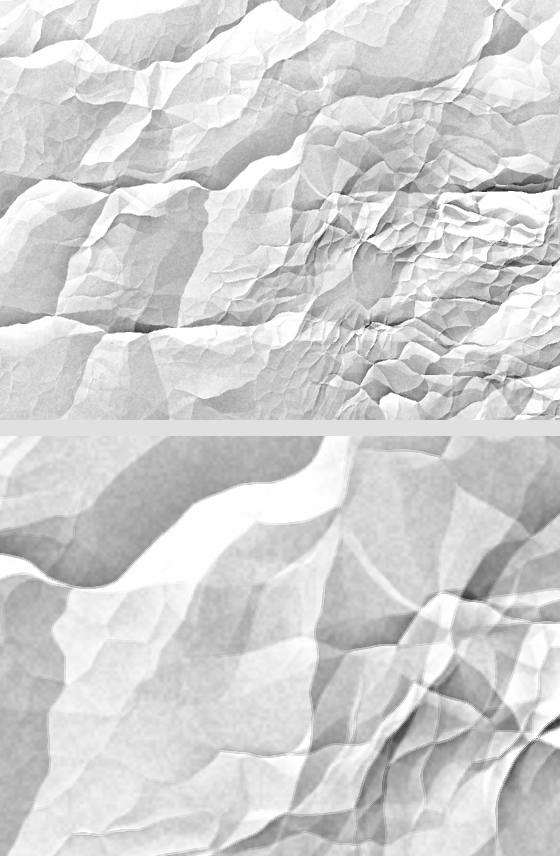
Top: the whole. Bottom: its middle third, enlarged.
Write a WebGL 2 fragment shader that draws this texture.

```glsl
#version 300 es
precision highp float;
// Crumpled white paper: layered faceted folds under a raking light, with fine grain.

uniform vec2 u_resolution;
out vec4 fragColor;

const int FOLD_LAYERS = 4;
const vec2 LIGHT = vec2(-0.42, 0.91);
const float SOFTNESS = 0.0011;

vec2 hash2(vec2 p) {
    vec3 q = fract(p.xyx * vec3(0.1031, 0.1030, 0.0973));
    q += dot(q, q.yzx + 33.33);
    return fract((q.xx + q.yz) * q.zy);
}

float valueNoise(vec2 p) {
    vec2 cell = floor(p);
    vec2 f = fract(p);
    f = f * f * (3.0 - 2.0 * f);
    float low = mix(hash2(cell).x, hash2(cell + vec2(1.0, 0.0)).x, f.x);
    float high = mix(hash2(cell + vec2(0.0, 1.0)).x, hash2(cell + 1.0).x, f.x);
    return mix(low, high, f.y);
}

vec2 noise2(vec2 p) {
    return vec2(valueNoise(p), valueNoise(p + vec2(37.2, 91.7))) - 0.5;
}

// Bends the folds slightly so that creases are not perfectly straight.
vec2 warp(vec2 p) {
    return p + 0.12 * noise2(p * 3.0) + 0.03 * noise2(p * 13.0)
             + 0.008 * noise2(p * 45.0);
}

// Brightness of one fold layer: flat facets between the two nearest sites,
// steepest at the crease; "sharpness" adds a thin hard crease line.
float foldShade(vec2 p, vec2 light, float sharpness) {
    vec2 cell = floor(p);
    vec2 nearest = vec2(0.0), second = vec2(0.0), nearestId = vec2(0.0);
    float d1 = 1e5, d2 = 1e5;
    for (int y = -1; y <= 1; y++) {
        for (int x = -1; x <= 1; x++) {
            vec2 id = cell + vec2(x, y);
            vec2 site = id + 0.5 + 0.9 * (hash2(id) - 0.5);
            float d = dot(site - p, site - p);
            if (d < d1) {
                d2 = d1;
                second = nearest;
                d1 = d;
                nearest = site;
                nearestId = id;
            } else if (d < d2) {
                d2 = d;
                second = site;
            }
        }
    }
    float edge = d2 - d1;
    float slope = 2.0 * dot(second - nearest, light);
    float tilt = hash2(nearestId + 19.0).y - 0.5;
    return slope * (exp(-1.7 * edge) + sharpness * exp(-10.0 * edge)) + 0.8 * tilt;
}

// Sums fold layers from broad to small; "crumple" strengthens the small ones.
float paperShade(vec2 p, float crumple) {
    vec2 bent = warp(p);
    float total = 0.0;
    float scale = 3.5;
    float weight = 0.48;
    for (int i = 0; i < FOLD_LAYERS; i++) {
        float layer = float(i);
        float angle = 0.5 + 0.8 * sin(layer * 2.4);
        float c = cos(angle), s = sin(angle);
        mat2 turn = mat2(c, -s, s, c);
        vec2 stretch = vec2(0.82, 1.14);
        vec2 q = stretch * (turn * bent) * scale + layer * 17.3;
        vec2 light = stretch * (turn * LIGHT);
        float small = min(layer * 0.5, 1.0);
        float patchy = valueNoise(p * (2.5 + 2.2 * layer) + layer * 7.7);
        float strength = mix(0.4 - 0.35 * small, 1.3, smoothstep(0.1 + 0.15 * small, 0.9, patchy));
        strength *= mix(1.0, 0.5 + 0.9 * crumple, small);
        float hard = smoothstep(0.5, 0.9, valueNoise(p * 9.0 + layer * 3.1));
        float side = (i == 1 || i == 3) ? -1.0 : 1.0;
        total += weight * strength * foldShade(q, light * side, 0.9 * hard);
        scale *= 1.95;
        weight *= 0.88;
    }
    return total;
}

// Response curve: whites clip, shadows deepen gently.
float tone(float shade) {
    float shadow = min(shade, 0.0);
    return 0.855 + 0.135 * shade - 0.006 * shadow * shadow;
}

void main() {
    vec2 uv = gl_FragCoord.xy / u_resolution.y;
    float gray = 0.0;
    for (int i = 0; i < 4; i++) {
        vec2 offset = vec2(i % 2, i / 2) - 0.5;
        vec2 p = uv + offset * SOFTNESS * 1.6;
        float crumple = 1.0 - smoothstep(0.15, 0.75, length(p - vec2(1.05, 0.25)));
        float drift = 0.9 * (valueNoise(p * 2.2 + 5.0) - 0.5);
        float pale = 0.5 * smoothstep(0.75, 1.0, p.y) - 0.04;
        float shade = (1.2 + 0.25 * crumple) * paperShade(p, crumple) + drift + pale;
        gray += 0.25 * clamp(tone(shade), 0.22, 1.0);
    }

    // Paper fibre and grain, fading out in the clipped whites
    float grain = valueNoise(uv * 330.0) + 0.6 * valueNoise(uv * 150.0 + 11.0) - 0.8;
    gray += grain * mix(0.065, 0.02, smoothstep(0.85, 1.0, gray));
    fragColor = vec4(vec3(clamp(gray, 0.0, 0.995)), 1.0);
}
```
